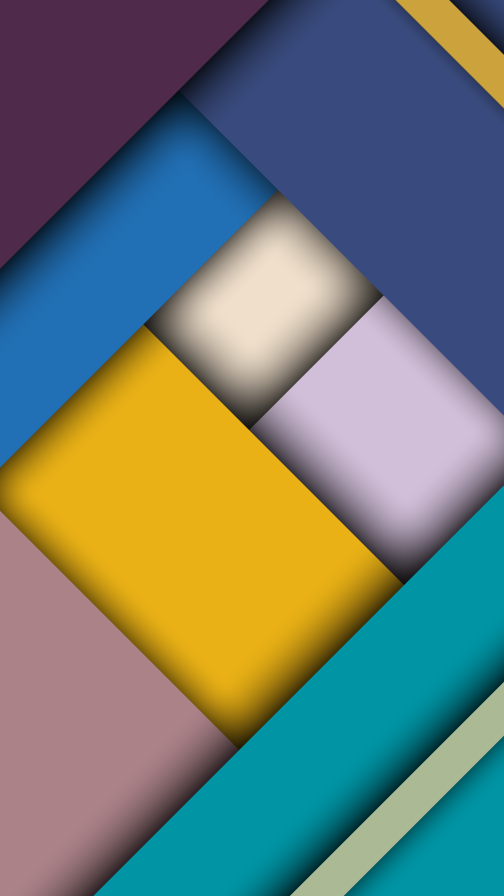
This background is drawn by a Shadertoy shader. Its source:

```glsl
const vec3 PLUM = vec3(0.312, 0.166, 0.292);
const vec3 NAVY = vec3(0.225, 0.295, 0.495);
const vec3 BLUE = vec3(0.130, 0.435, 0.705);
const vec3 CREAM = vec3(0.937, 0.873, 0.795);
const vec3 LILAC = vec3(0.820, 0.745, 0.850);
const vec3 GOLD = vec3(0.914, 0.694, 0.086);
const vec3 ROSE = vec3(0.667, 0.510, 0.535);
const vec3 TEAL = vec3(0.000, 0.580, 0.643);
const vec3 SAGE = vec3(0.675, 0.725, 0.585);
const vec3 OCHRE = vec3(0.796, 0.635, 0.235);

// Antialiased coverage: 1 where the signed distance is positive
float cover(float dist, float blur) {
    return smoothstep(-blur, blur, dist);
}

// Light left at a distance from an edge that casts a soft shadow
float shade(float dist, float width, float strength) {
    float t = clamp(1.0 - dist / width, 0.0, 1.0);
    return 1.0 - strength * t * t;
}

// Coverage of a strip between two parallel edges
float strip(float pos, float lo, float hi, float blur) {
    return cover(pos - lo, blur) * cover(hi - pos, blur);
}

void mainImage(out vec4 fragColor, in vec2 fragCoord) {
    vec2 p = fragCoord / iResolution.y;
    float blur = 1.0 / iResolution.y;

    // Diagonal axes: u runs down-right, v runs up-right
    float u = p.x + 1.0 - p.y;
    float v = p.x - 1.0 + p.y;

    // Edges across u, then across v
    float plumEdge = 0.300, blueEdge = 0.522, lilacEdge = 0.758, tealEdge = 1.104;
    float sageLo = 1.3235, sageHi = 1.3835;
    float navyEdge = 0.0985, goldEdge = -0.202, roseEdge = -0.570;
    float ochreLo = 0.4414, ochreHi = 0.5013;

    // Shadows shared by several panels
    float underPlum = shade(u - plumEdge, 0.100, 0.78);
    float underBlue = shade(u - blueEdge, 0.075, 0.60);
    float underTeal = shade(tealEdge - u, 0.100, 0.75);
    float underNavy = shade(navyEdge - v, 0.085, 0.50);
    float underGold = shade(v - goldEdge, 0.105, 0.75);

    // Inner panels
    vec3 cream = CREAM * underBlue * underNavy * underGold
               * shade(lilacEdge - u, 0.100, 0.72);
    vec3 lilac = LILAC * underGold * underTeal * shade(navyEdge - v, 0.060, 0.35);
    vec3 gold = GOLD * underBlue * underTeal * shade(v - roseEdge, 0.065, 0.50);
    vec3 rose = ROSE * underTeal;
    vec3 blue = BLUE * underPlum * underNavy;

    vec3 color = mix(cream, lilac, cover(u - lilacEdge, blur));
    color = mix(color, gold, cover(goldEdge - v, blur));
    color = mix(color, rose, cover(roseEdge - v, blur));
    color = mix(color, blue, cover(blueEdge - u, blur));

    // Navy panel with its ochre strip
    float ochreShade = v < ochreLo ? shade(ochreLo - v, 0.030, 0.25)
                                   : shade(v - ochreHi, 0.085, 0.72);
    vec3 navy = NAVY * underPlum * ochreShade;
    navy = mix(navy, OCHRE, strip(v, ochreLo, ochreHi, blur));
    color = mix(color, navy, cover(v - navyEdge, blur));

    // Plum corner
    color = mix(color, PLUM, cover(plumEdge - u, blur));

    // Teal corner with its sage strip
    float sageShade = u < sageLo ? shade(sageLo - u, 0.085, 0.75)
                                 : shade(u - sageHi, 0.050, 0.40);
    vec3 teal = mix(TEAL * sageShade, SAGE, strip(u, sageLo, sageHi, blur));
    color = mix(color, teal, cover(u - tealEdge, blur));

    fragColor = vec4(color, 1.0);
}
```
